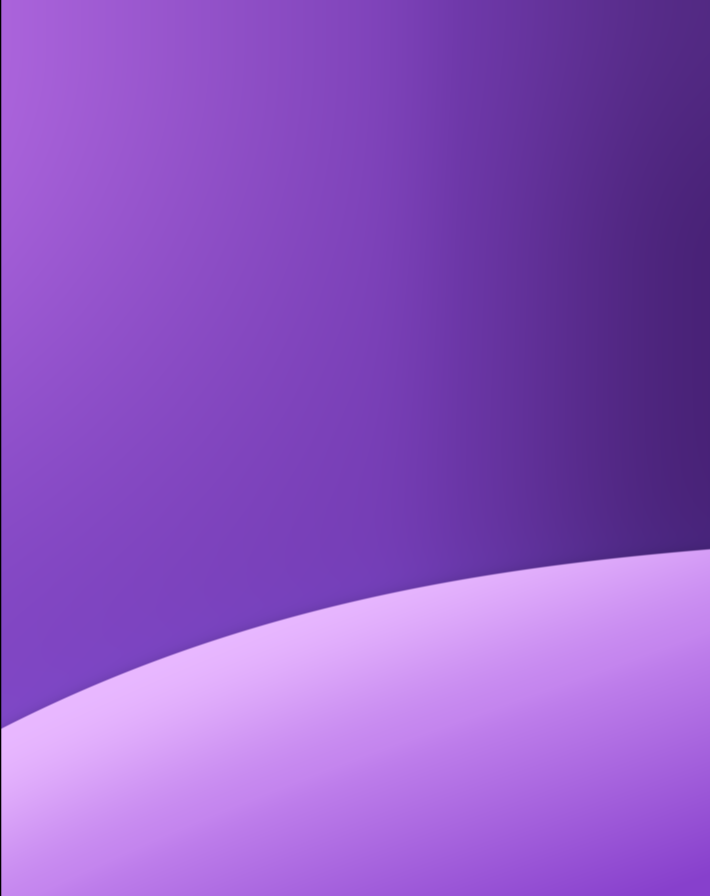
This background is drawn by a Shadertoy shader. Its source:

```glsl
// A pale lilac hill curving beneath a violet gradient that darkens to the right.

// Height of the hill's crest across the canvas
float crestHeight(float x) {
    return 0.186 + x * (0.405 + x * (-0.272 + x * 0.068));
}

// Backdrop: bright orchid at upper left, deep indigo at right
vec3 backdrop(vec2 uv) {
    float rise = smoothstep(0.2, 0.95, uv.y);
    vec3 left = mix(vec3(0.50, 0.27, 0.76), vec3(0.67, 0.39, 0.86), rise);
    vec3 middle = mix(vec3(0.44, 0.225, 0.69), vec3(0.46, 0.235, 0.70), rise);
    vec3 right = mix(vec3(0.28, 0.13, 0.46), vec3(0.32, 0.16, 0.51), smoothstep(0.7, 1.0, uv.y));
    vec3 color = mix(left, middle, min(uv.x / 0.65, 1.0));
    return mix(color, right, smoothstep(0.5, 1.05, uv.x));
}

// Hill: light along the crest, richer purple with depth
vec3 hill(float depth, float x) {
    float shade = 2.2 * depth + 0.25 * x * x;
    vec3 pale = vec3(0.91, 0.72, 1.00);
    vec3 orchid = vec3(0.76, 0.51, 0.93);
    vec3 violet = vec3(0.53, 0.25, 0.80);
    vec3 color = mix(pale, orchid, smoothstep(0.0, 0.52, shade));
    return mix(color, violet, clamp((shade - 0.45) / 0.6, 0.0, 1.0));
}

void mainImage(out vec4 fragColor, in vec2 fragCoord) {
    vec2 uv = fragCoord / iResolution.xy;
    float depth = crestHeight(uv.x) - uv.y;
    float above = max(-depth, 0.0);
    float soft = max(1.0 / iResolution.y, 0.0015);

    // Cool haze and a fine shadow just above the crest
    vec3 color = backdrop(uv);
    color += vec3(0.0, 0.015, 0.03) * exp(-above * 22.0);
    color *= 1.0 - 0.10 * exp(-above * 150.0);

    color = mix(color, hill(max(depth, 0.0), uv.x), smoothstep(-soft, soft, depth));

    // Hairline dark border on the left
    float pixel = 1.0 / iResolution.x;
    color *= clamp((uv.x + 0.5 * pixel - 0.0018) / pixel, 0.0, 1.0);

    fragColor = vec4(color, 1.0);
}
```
